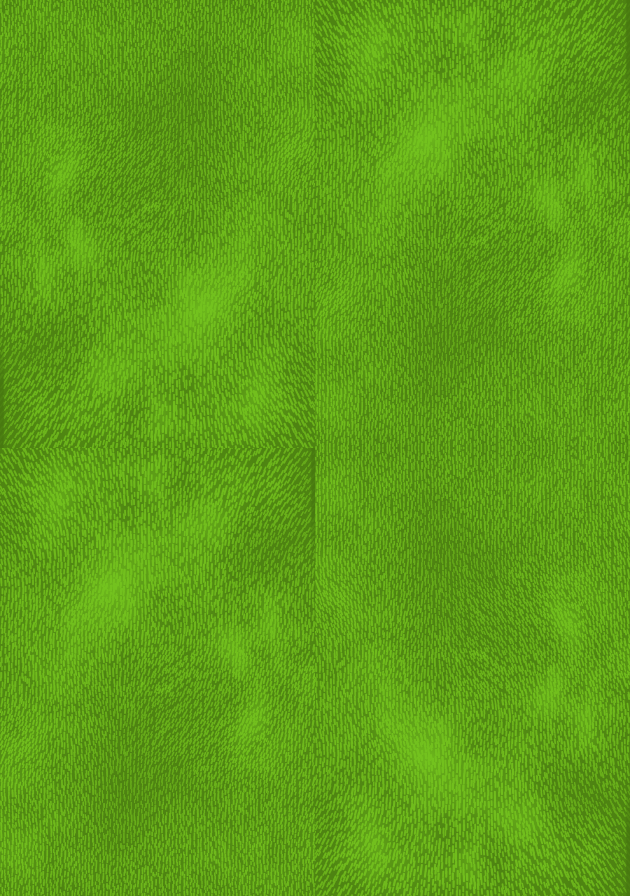
This texture is drawn by a WebGL 2 fragment shader. Its source:

```glsl
#version 300 es
precision highp float;
// Mown grass: a patch of short blades, turned and mirrored over a 2 x 2 grid.

uniform vec2 u_resolution;
out vec4 fragColor;

const vec2 REPEATS = vec2(2.0);
const vec2 PATCH = vec2(0.703, 1.0);        // patch proportions, height is 1
const vec2 CELLS = vec2(90.0, 86.0);        // blades across and up a patch
const float SPREAD = 0.65;                  // row density at the lower edge
const float BLADE_WIDTH = 0.0019;           // half widths and half lengths
const float BLADE_LENGTH = 0.0036;
const vec2 JITTER = vec2(0.55, 0.60);
const float BLADE_CONTRAST = 0.85;
const float TONE_CONTRAST = 0.42;
const vec3 SOIL = vec3(0.305, 0.515, 0.070);
const vec3 BLADE = vec3(0.440, 0.735, 0.110);
const vec3 SUNLIT = vec3(0.460, 0.785, 0.125);

// Soft spots: centre in the patch, size, lean from vertical.
const vec4 LIGHT[10] = vec4[10](
    vec4(0.20, 0.60, 0.055, 0.45), vec4(0.25, 0.46, 0.045, -0.40),
    vec4(0.14, 0.38, 0.035, 0.30), vec4(0.55, 0.53, 0.012, 0.00),
    vec4(0.47, 0.54, 0.020, 1.40), vec4(0.51, 0.07, 0.055, 0.00),
    vec4(0.80, 0.09, 0.065, 0.25), vec4(0.35, 0.17, 0.065, 1.20),
    vec4(0.65, 0.31, 0.035, 0.90), vec4(0.66, 0.36, 0.150, 0.90));
const vec4 SHADE[4] = vec4[4](
    vec4(0.52, 0.70, 0.190, 0.40), vec4(0.13, 0.22, 0.120, 1.20),
    vec4(1.00, 0.16, 0.100, 0.00), vec4(0.00, 0.06, 0.090, 0.00));

float hash(vec2 p) {
    return fract(sin(dot(p, vec2(127.1, 311.7))) * 43758.5453);
}

float noise(vec2 p) {
    vec2 i = floor(p), f = fract(p);
    f = f * f * (3.0 - 2.0 * f);
    return mix(mix(hash(i), hash(i + vec2(1, 0)), f.x),
               mix(hash(i + vec2(0, 1)), hash(i + vec2(1, 1)), f.x), f.y);
}

// Rotate so that a lean from vertical becomes upright.
vec2 upright(vec2 p, float lean) {
    float c = cos(lean), s = sin(lean);
    return vec2(c * p.x - s * p.y, s * p.x + c * p.y);
}

float spot(vec2 p, vec4 shape) {
    vec2 d = upright((p - shape.xy) * PATCH, shape.w) / shape.z;
    return exp(-dot(d * d, vec2(2.6, 0.8)));
}

// Uneven light over the patch, about zero on average.
float tone(vec2 p) {
    float t = 0.4 * (noise(p * PATCH * 9.0) - 0.5) + 0.35 * (noise(p * PATCH * 24.0) - 0.5);
    for (int i = 0; i < 10; i++) t += 0.60 * spot(p, LIGHT[i]);
    for (int i = 0; i < 4; i++) t -= 0.55 * spot(p, SHADE[i]);
    return t;
}

// Blades fan out at the lower edge and stand nearly upright above it.
float bladeLean(vec2 p) {
    float fan = mix(0.60, -0.50, p.x);
    float calm = 0.12 + 0.9 * (noise(p * PATCH * 6.0 + 7.0) - 0.5);
    calm *= 1.0 - 0.85 * smoothstep(0.6, 1.0, p.y);
    return mix(fan, calm, smoothstep(0.1, 0.45, p.y));
}

// Rows lie further apart near the lower edge.
float rowFromHeight(float y) {
    return CELLS.y * y * (SPREAD + (1.0 - SPREAD) * y);
}

float heightFromRow(float row) {
    float k = 1.0 - SPREAD;
    return (sqrt(max(SPREAD * SPREAD + 4.0 * k * row / CELLS.y, 0.0)) - SPREAD) / (2.0 * k);
}

// Coverage of the jittered blades.
float blades(vec2 p, float pixel) {
    float cover = 0.0;
    float column = floor(p.x * CELLS.x);
    for (int i = -1; i <= 1; i++) {
        float col = column + float(i);
        float stagger = 0.5 * mod(col, 2.0);
        float row = floor(rowFromHeight(p.y) - stagger);
        for (int j = -1; j <= 1; j++) {
            vec2 id = vec2(col, row + float(j));
            vec2 offset = 0.5 + JITTER * (vec2(hash(id), hash(id + 53.0)) - 0.5);
            vec2 root = vec2((id.x + offset.x) / CELLS.x, heightFromRow(id.y + stagger + offset.y));
            float size = mix(0.8, 1.2, hash(id + 91.0));
            float reach = BLADE_LENGTH * size * mix(1.5, 0.8, root.y);
            float width = BLADE_WIDTH * size * mix(1.15, 0.95, root.y);
            vec2 d = upright((p - root) * PATCH, bladeLean(root));
            d.y -= clamp(d.y, -reach, reach);
            cover = max(cover, clamp(0.5 - (length(d) - width) / pixel, 0.0, 1.0));
        }
    }
    return cover;
}

void main() {
    vec2 grid = gl_FragCoord.xy / u_resolution * REPEATS;
    vec2 cell = floor(grid), p = fract(grid);

    // All but the upper left are reversed; one diagonal is also turned over.
    bool upperLeft = cell.x < 0.5 && cell.y > 0.5;
    if (!upperLeft) p.x = 1.0 - p.x;
    if (abs(cell.x - cell.y) < 0.5) p.y = 1.0 - p.y;

    float light = tone(p);
    float cover = blades(p, REPEATS.y / u_resolution.y);
    float lit = 0.08 + BLADE_CONTRAST * cover + TONE_CONTRAST * light;
    vec3 color = mix(SOIL, BLADE, clamp(lit, 0.0, 1.0));
    color = mix(color, SUNLIT, clamp(0.5 * light, 0.0, 0.5));

    // Worn dark sliver along the lower left border.
    float border = (1.0 - smoothstep(0.008, 0.016, p.x)) * (1.0 - smoothstep(0.12, 0.30, p.y));
    color = mix(color, SOIL * 0.9, 0.8 * border);
    fragColor = vec4(color, 1.0);
}
```
